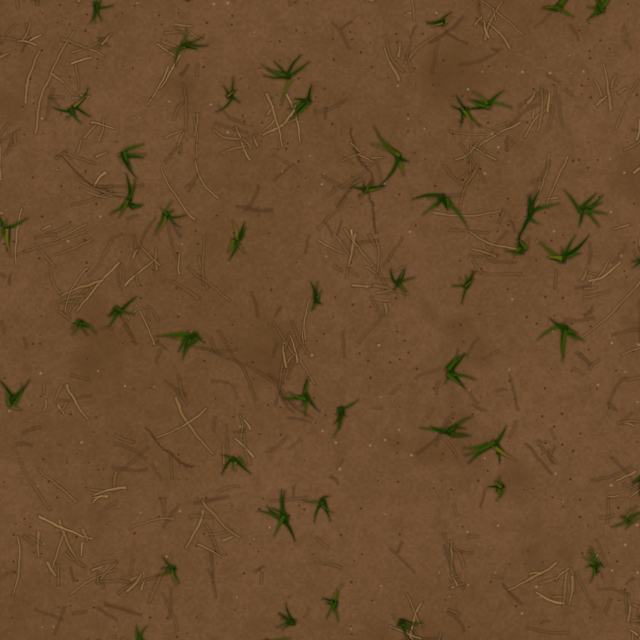
Give the GLSL for this texture, as a WebGL 1 fragment shader.

```glsl
precision highp float;
uniform vec2 u_resolution;

const float TAU = 6.2831853;

vec4 hash4(vec2 p) {
  vec4 q = fract(p.xyxy * vec4(0.1031, 0.1030, 0.0973, 0.1099));
  q += dot(q, q.wzxy + 33.33);
  return fract((q.xxyz + q.yzzw) * q.zywx);
}

float noise(vec2 p) {
  vec2 i = floor(p), f = fract(p);
  f = f * f * (3.0 - 2.0 * f);
  float low = mix(hash4(i).x, hash4(i + vec2(1.0, 0.0)).x, f.x);
  float high = mix(hash4(i + vec2(0.0, 1.0)).x, hash4(i + 1.0).x, f.x);
  return mix(low, high, f.y);
}

float fbm(vec2 p) {
  float sum = 0.0, weight = 0.5;
  for (int i = 0; i < 5; i++) {
    sum += weight * noise(p);
    p = mat2(1.6, 1.2, -1.2, 1.6) * p + 7.3;
    weight *= 0.5;
  }
  return sum;
}

float cover(float d, float px) {
  return 1.0 - smoothstep(-px, px, d);
}

// Distance to a bent strand that starts at the origin; taper 1 ends in a point
float strand(vec2 p, float angle, float len, float bend, float halfWidth, float taper) {
  float c = cos(angle), s = sin(angle);
  vec2 q = vec2(c * p.x + s * p.y, c * p.y - s * p.x);
  float t = clamp(q.x / len, 0.0, 1.0);
  float slope = 2.0 * bend * t;
  float side = abs(q.y - bend * len * t * t) / sqrt(1.0 + slope * slope);
  return max(side - halfWidth * (1.0 - taper * t * t), max(-q.x, q.x - len));
}

// Bundles of loose strands, one possible bundle per cell
vec3 scatterStrands(vec3 colour, vec2 p, float cells, float chance, float count,
                    vec2 lengths, float spread, float fan, float halfWidth,
                    vec3 dark, vec3 light, float seed, float px) {
  vec2 home = floor(p * cells);
  for (int j = -1; j <= 1; j++) {
    for (int i = -1; i <= 1; i++) {
      vec2 cell = home + vec2(float(i), float(j));
      vec4 h = hash4(cell + seed);
      if (h.w > chance * (0.4 + 1.2 * noise(cell * 0.6 + seed))) continue;
      vec2 centre = (cell + h.xy) / cells;
      for (int k = 0; k < 6; k++) {
        if (float(k) >= count) break;
        vec4 a = hash4(cell * 7.0 + seed + float(k) * 13.7);
        vec4 b = hash4(cell * 5.0 + seed + float(k) * 9.1 + 61.0);
        float len = mix(lengths.x, lengths.y, a.z * a.z);
        float angle = TAU * h.z + fan * (a.w - 0.5);
        vec2 middle = centre + (a.xy - 0.5) * spread;
        vec2 start = middle - 0.5 * len * vec2(cos(angle), sin(angle));
        float d = strand(p - start, angle, len, (b.x - 0.5) * 0.7,
                         halfWidth * mix(0.6, 1.3, b.y), 0.5);
        colour *= 1.0 - 0.16 * (1.0 - smoothstep(0.0, 0.004, d));
        colour = mix(colour, mix(dark, light, b.z), cover(d, px) * mix(0.6, 1.0, b.w));
      }
    }
  }
  return colour;
}

// Tufts of pointed blades sharing one root
vec3 grassTufts(vec3 colour, vec2 p, float cells, float chance, float px) {
  vec2 home = floor(p * cells);
  for (int j = -1; j <= 1; j++) {
    for (int i = -1; i <= 1; i++) {
      vec2 cell = home + vec2(float(i), float(j));
      vec4 h = hash4(cell + 211.0);
      if (h.w > chance) continue;
      vec2 root = (cell + h.xy) / cells;
      float size = mix(0.55, 1.15, hash4(cell + 307.0).x);
      for (int k = 0; k < 7; k++) {
        vec4 a = hash4(cell * 3.0 + float(k) * 17.3 + 401.0);
        vec4 b = hash4(cell * 9.0 + float(k) * 5.9 + 503.0);
        float angle = TAU * h.z + 4.2 * (a.x - 0.5);
        float len = size * mix(0.012, 0.046, a.y);
        vec2 q = p - root - (b.xy - 0.5) * 0.012 * size;
        float d = strand(q, angle, len, (a.z - 0.5) * 0.9, 0.0026 * size, 1.0);
        vec3 green = mix(vec3(0.09, 0.18, 0.01), vec3(0.22, 0.30, 0.03), a.w);
        green = mix(green, vec3(0.40, 0.35, 0.08), smoothstep(0.78, 1.0, b.z));
        colour *= 1.0 - 0.18 * (1.0 - smoothstep(0.0, 0.005, d));
        colour = mix(colour, green, cover(d, px));
      }
    }
  }
  return colour;
}

// Small round crumbs and pebbles
vec3 specks(vec3 colour, vec2 p, float cells, float chance, float radius, vec3 tint, float px) {
  vec2 cell = floor(p * cells);
  vec4 h = hash4(cell + 83.0);
  vec2 centre = (cell + 0.25 + 0.5 * h.xy) / cells;
  float d = length(p - centre) - radius * mix(0.5, 1.2, h.z);
  return mix(colour, tint, cover(d, px) * step(h.w, chance));
}

vec3 soil(vec2 p) {
  float grain = noise(p * 400.0) + noise(p * 210.0 + 31.0) - 1.0;
  float tone = 0.62 + 1.1 * (fbm(p * 5.0) - 0.48) + 0.9 * (fbm(p * 45.0) - 0.48) + 0.6 * grain;
  vec3 earth = mix(vec3(0.395, 0.275, 0.160), vec3(0.445, 0.315, 0.203), tone);
  float stain = smoothstep(0.64, 0.82, fbm(p * 7.0 + 19.0));
  return mix(earth, vec3(0.34, 0.23, 0.12), 0.5 * stain);
}

void main() {
  vec2 p = gl_FragCoord.xy / u_resolution.y;
  float px = 1.0 / u_resolution.y;
  vec3 darkEarth = vec3(0.29, 0.19, 0.09);
  vec3 dullStraw = vec3(0.42, 0.30, 0.16);
  vec3 paleStraw = vec3(0.61, 0.48, 0.28);

  vec3 colour = soil(p);
  colour = specks(colour, p, 70.0, 0.09, 0.0016, darkEarth, px);
  colour = specks(colour, p + 0.37, 45.0, 0.05, 0.0018, vec3(0.55, 0.45, 0.34), px);

  // Wandering cracks
  vec2 wander = vec2(fbm(p * 22.0), fbm(p * 22.0 + 40.0)) - 0.48;
  colour = scatterStrands(colour, p + wander * 0.045, 4.0, 0.3, 1.0, vec2(0.08, 0.2), 0.0, 0.0,
                          0.0009, darkEarth, darkEarth, 17.0, px);

  // Buried twigs, loose stalks, straw bundles, then living grass
  vec2 sway = p + wander * 0.012;
  colour = scatterStrands(colour, sway, 13.0, 0.6, 2.0, vec2(0.015, 0.07), 0.05, 4.0,
                          0.0010, vec3(0.34, 0.23, 0.12), vec3(0.46, 0.34, 0.19), 37.0, px);
  colour = scatterStrands(colour, sway, 5.0, 0.55, 2.0, vec2(0.06, 0.17), 0.08, 1.6,
                          0.0012, dullStraw, paleStraw, 59.0, px);
  colour = scatterStrands(colour, sway, 9.0, 0.5, 6.0, vec2(0.016, 0.085), 0.055, 1.7,
                          0.0014, dullStraw, paleStraw, 101.0, px);
  colour = grassTufts(colour, p, 8.0, 0.62, px);

  gl_FragColor = vec4(colour, 1.0);
}
```
